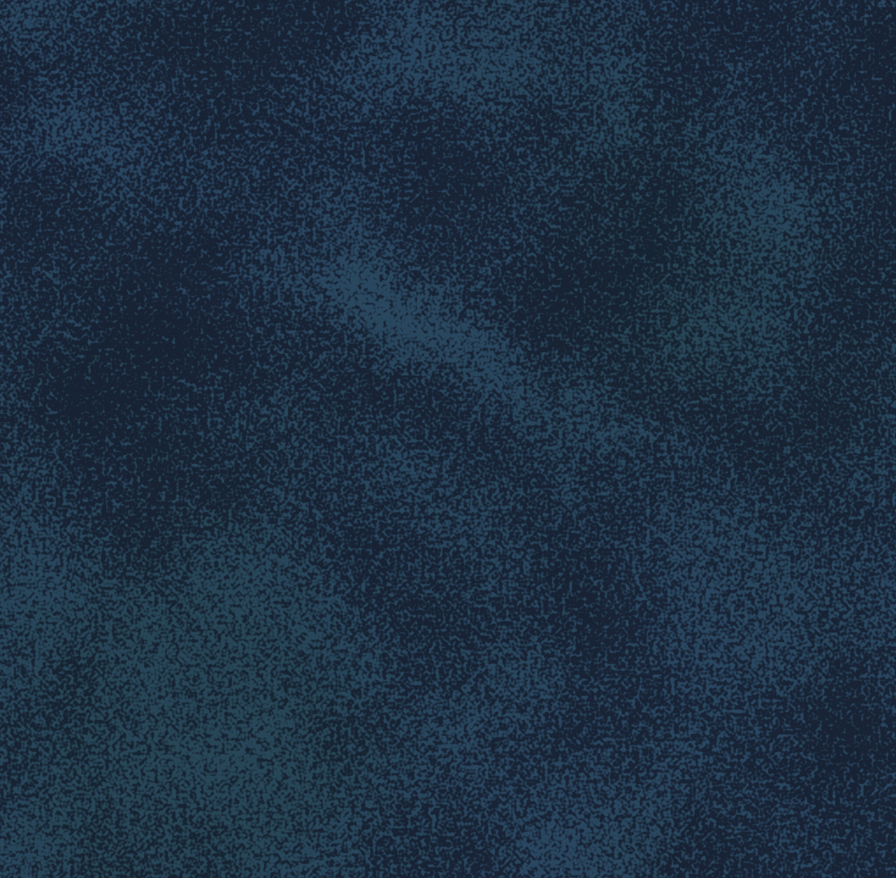
This texture is drawn by a Shadertoy shader. Its source:

```glsl
// Worn navy surface: fine two-tone grain whose density follows soft clouds,
// a diagonal rubbed streak and faint scratches. A smooth threshold of
// gradient noise picks between dark ground and light blue or teal specks.

const vec3 DARK_NAVY  = vec3(0.094, 0.135, 0.210);
const vec3 DARK_TEAL  = vec3(0.087, 0.137, 0.195);
const vec3 LIGHT_BLUE = vec3(0.163, 0.280, 0.385);
const vec3 LIGHT_TEAL = vec3(0.152, 0.275, 0.345);

const float FINE_GRAIN   = 250.0;  // cells per canvas height
const float COARSE_GRAIN = 120.0;
const float BASE_WEAR    = -0.78;  // lower values leave fewer light specks
const float MOTTLE       = 1.8;
const vec2  SPECK_EDGES  = vec2(-1.55, 1.6);
const float SCRATCH_WIDTH = 0.0016;
const int   SCRATCHES = 14;

// Soft worn or dark patches: centre, radius, strength
const vec4 PATCHES[10] = vec4[10](
    vec4(0.07, 0.86, 0.09, 1.2), vec4(0.02, 0.96, 0.12, 0.7),
    vec4(0.50, 0.98, 0.10, 1.1), vec4(0.71, 0.88, 0.06, 1.3),
    vec4(0.91, 0.32, 0.13, 0.7), vec4(0.66, 0.13, 0.16, 0.4),
    vec4(0.90, 0.85, 0.15, -0.5), vec4(0.28, 0.50, 0.15, -0.3),
    vec4(0.76, 0.69, 0.14, 0.35), vec4(0.04, 0.68, 0.10, -0.4));

// Integer hash: two values from 0 to 1 per lattice cell
vec2 hash2(vec2 cell) {
    uvec2 v = uvec2(ivec2(cell)) * 1664525u + 1013904223u;
    v.x += v.y * 1664525u;
    v.y += v.x * 1664525u;
    v ^= v >> 16u;
    v.x += v.y * 1664525u;
    v.y += v.x * 1664525u;
    v ^= v >> 16u;
    return vec2(v & 65535u) / 65535.0;
}

float cornerSlope(vec2 cell, vec2 offset) {
    float angle = 6.28319 * hash2(cell).x;
    return dot(vec2(cos(angle), sin(angle)), offset);
}

float gradientNoise(vec2 p) {
    vec2 i = floor(p), f = p - i;
    vec2 u = f * f * f * (f * (f * 6.0 - 15.0) + 10.0);
    vec2 e = vec2(1.0, 0.0);
    return mix(mix(cornerSlope(i, f), cornerSlope(i + e, f - e), u.x),
               mix(cornerSlope(i + e.yx, f - e.yx),
                   cornerSlope(i + e.xx, f - e.xx), u.x), u.y);
}

vec2 rotate(vec2 p, float angle) {
    float c = cos(angle), s = sin(angle);
    return vec2(c * p.x - s * p.y, s * p.x + c * p.y);
}

float fbm(vec2 p) {
    float sum = 0.0, amplitude = 1.0;
    for (int i = 0; i < 5; i++) {
        sum += amplitude * gradientNoise(p);
        p = rotate(p, 0.6) * 2.0 + 17.3;
        amplitude *= 0.58;
    }
    return sum;
}

float segmentDistance(vec2 p, vec2 a, vec2 b) {
    vec2 ab = b - a;
    return length(p - a - ab * clamp(dot(p - a, ab) / dot(ab, ab), 0.0, 1.0));
}

float softSpot(float dist, float radius) {
    return exp(-dist * dist / (radius * radius));
}

// Short, mostly steep scratches scattered over the canvas
float scratches(vec2 p) {
    float sum = 0.0;
    for (int i = 0; i < SCRATCHES; i++) {
        vec2 start = hash2(vec2(float(i), 71.0));
        vec2 shape = hash2(vec2(float(i), 137.0));
        float angle = mix(0.7, 1.35, shape.x);
        if (i % 4 == 0) angle = -angle;
        vec2 end = start + mix(0.03, 0.12, shape.y) * vec2(cos(angle), sin(angle));
        sum += softSpot(segmentDistance(p, start, end), SCRATCH_WIDTH);
    }
    return sum;
}

void mainImage(out vec4 fragColor, in vec2 fragCoord) {
    vec2 uv = fragCoord / iResolution.y;

    // Ragged outlines for the large shapes
    vec2 warp = vec2(fbm(uv * 5.0 + 31.0), fbm(uv * 5.0 + 83.0));
    vec2 p = uv + 0.07 * warp;

    // Density of light specks
    float cloud = softSpot(length((p - vec2(0.19, 0.17)) * vec2(0.9, 1.1)), 0.25);
    float streak = softSpot(segmentDistance(p, vec2(0.43, 0.69), vec2(0.67, 0.48)), 0.05);
    float wear = BASE_WEAR + MOTTLE * fbm(uv * 4.0 + 9.0) + 1.55 * cloud + 1.5 * streak;
    for (int i = 0; i < PATCHES.length(); i++) {
        vec4 patchShape = PATCHES[i];
        wear += patchShape.w * softSpot(length(p - patchShape.xy), patchShape.z);
    }
    wear += 0.9 * scratches(uv + 0.003 * warp);

    // Grain, thresholded softly by the density
    float grain = 4.2 * gradientNoise(uv * FINE_GRAIN)
                + 2.5 * gradientNoise(rotate(uv, 0.5) * COARSE_GRAIN + 41.0);
    float speck = smoothstep(SPECK_EDGES.x, SPECK_EDGES.y, wear + grain);

    // Teal gathers in the cloud and at the upper right
    float teal = cloud + 0.7 * softSpot(length(p - vec2(0.82, 0.70)), 0.22);
    teal = clamp(0.25 + teal + 0.7 * gradientNoise(uv * 3.0 + 5.0), 0.0, 1.0);

    vec3 ground = mix(DARK_NAVY, DARK_TEAL, teal);
    vec3 light = mix(LIGHT_BLUE, LIGHT_TEAL, teal);
    fragColor = vec4(mix(ground, light, speck), 1.0);
}
```
